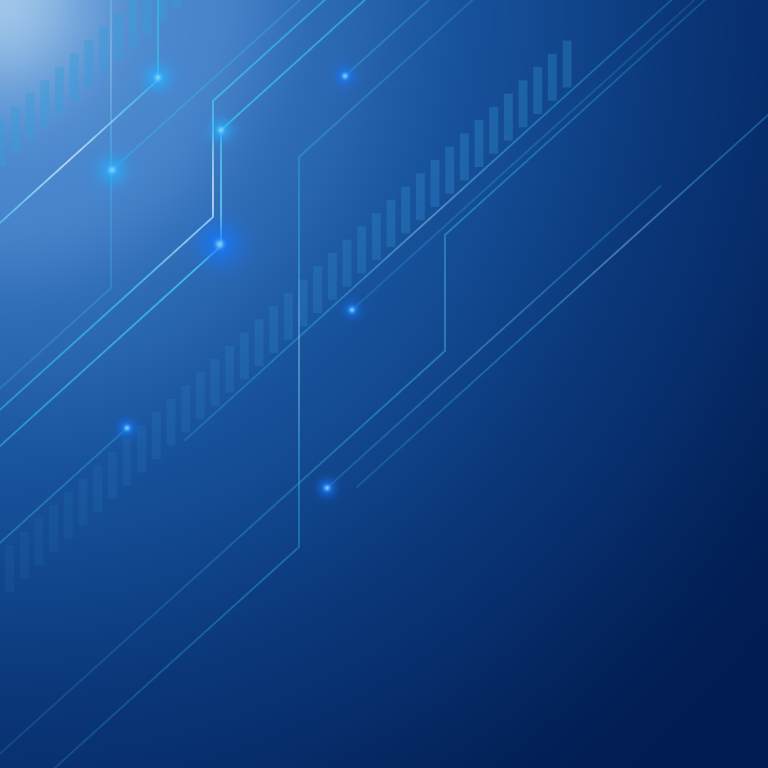
Give the GLSL for this background, as a WebGL 1 fragment shader.

```glsl
precision highp float;
// Blue technology background: diagonal circuit traces, bar bands and glowing nodes.

uniform vec2 u_resolution;

// Background gradient, from the lit upper left corner outwards
const vec3 CORNER_LIGHT = vec3(0.72, 0.84, 0.94);
const vec3 SKY = vec3(0.34, 0.57, 0.83);
const vec3 AZURE = vec3(0.28, 0.52, 0.80);
const vec3 COBALT = vec3(0.18, 0.42, 0.71);
const vec3 ROYAL = vec3(0.09, 0.32, 0.61);
const vec3 NAVY = vec3(0.043, 0.22, 0.48);
const vec3 MIDNIGHT = vec3(0.004, 0.11, 0.32);
const float CORNER_RADIUS = 0.12;

// Traces, bars and nodes
const vec3 CYAN = vec3(0.20, 0.73, 0.92);
const vec3 PALE = vec3(0.78, 0.88, 0.97);
const vec3 BAR_TINT = vec3(0.20, 0.62, 0.86);
const vec3 NODE_BLUE = vec3(0.08, 0.47, 1.0);
const vec3 NODE_CYAN = vec3(0.16, 0.68, 1.0);
const vec3 NODE_CORE = vec3(0.50, 0.87, 1.0);
const float SLOPE = 0.905;
const float LINE_HALF_WIDTH = 0.0012;
const float SHEEN_RADIUS = 0.10;
const float FADE_RADIUS = 0.40;
const float BAR_PITCH = 0.0191;
const vec2 BAR_HALF_SIZE = vec2(0.0058, 0.0305);

float coverage(float dist) {
  float pixel = 1.0 / u_resolution.y;
  return clamp(0.5 - dist / pixel, 0.0, 1.0);
}

float falloff(float dist, float radius) {
  return exp(-dist * dist / (radius * radius));
}

float segmentDistance(vec2 p, vec2 a, vec2 b) {
  vec2 ab = b - a;
  return length(p - a - ab * clamp(dot(p - a, ab) / dot(ab, ab), 0.0, 1.0));
}

// Point on the diagonal through a node, at a given x
vec2 alongDiagonal(vec2 node, float x) {
  return vec2(x, node.y + SLOPE * (x - node.x));
}

vec3 background(vec2 p) {
  vec2 fromCorner = p - vec2(0.0, 1.0);
  float r = length(fromCorner * vec2(1.03, 1.0));
  vec3 color = mix(SKY, AZURE, smoothstep(0.0, 0.28, r));
  color = mix(color, COBALT, smoothstep(0.27, 0.44, r));
  color = mix(color, ROYAL, smoothstep(0.40, 0.65, r));
  color = mix(color, NAVY, smoothstep(0.58, 0.95, r));
  color = mix(color, MIDNIGHT, smoothstep(0.82, 1.35, r));
  return mix(color, CORNER_LIGHT, 0.75 * falloff(r, CORNER_RADIUS));
}

// Band of upright bars stepping along the diagonal; anchor is bar number zero
float barBand(vec2 p, vec2 anchor, float lastBar) {
  float index = min(floor((p.x - anchor.x) / BAR_PITCH + 0.5), lastBar);
  vec2 center = alongDiagonal(anchor, anchor.x + index * BAR_PITCH);
  vec2 outside = abs(p - center) - BAR_HALF_SIZE;
  return coverage(max(outside.x, outside.y));
}

// Line that is palest at its sheen point and fades away from it
vec3 strokeLine(vec3 color, vec2 p, float dist, float alpha, vec2 sheen, float gloss) {
  float away = length(p - sheen);
  vec3 tint = mix(CYAN, PALE, gloss * falloff(away, SHEEN_RADIUS));
  float strength = alpha * mix(0.4, 1.0, falloff(away, FADE_RADIUS));
  return mix(color, tint, strength * coverage(dist - LINE_HALF_WIDTH));
}

// Diagonal, vertical riser, diagonal; riser holds x, lower y and upper y
vec3 trace(vec3 color, vec2 p, vec3 riser, float alpha, vec2 sheen, float gloss) {
  vec2 low = riser.xy;
  vec2 high = riser.xz;
  float dist = segmentDistance(p, low, high);
  dist = min(dist, segmentDistance(p, low, alongDiagonal(low, -0.1)));
  dist = min(dist, segmentDistance(p, high, alongDiagonal(high, 1.1)));
  return strokeLine(color, p, dist, alpha, sheen, gloss);
}

vec3 ray(vec3 color, vec2 p, vec2 node, float endX, float alpha, vec2 sheen, float gloss) {
  float dist = segmentDistance(p, node, alongDiagonal(node, endX));
  return strokeLine(color, p, dist, alpha, sheen, gloss);
}

vec3 glowNode(vec3 color, vec2 p, vec2 center, float radius, vec3 tint) {
  float dist = length(p - center);
  color = mix(color, tint, 0.75 * falloff(dist, radius));
  return mix(color, NODE_CORE, 0.85 * falloff(dist, 0.0025 + 0.1 * radius));
}

void main() {
  vec2 p = gl_FragCoord.xy / u_resolution.y;
  vec3 color = background(p);

  // Bar bands
  color = mix(color, BAR_TINT, 0.42 * barBand(p, vec2(0.001, 0.8135), 20.0));
  float bandAlpha = mix(0.08, 0.29, smoothstep(0.0, 0.7, p.x));
  color = mix(color, BAR_TINT, bandAlpha * barBand(p, vec2(0.7383, 0.9167), 0.0));

  // Faint straight lines
  color = ray(color, p, vec2(0.1458, 0.7786), 0.5, 0.42, vec2(0.15, 0.78), 0.0);
  color = ray(color, p, vec2(0.4492, 0.9010), 0.6, 0.35, vec2(0.45, 0.90), 0.0);
  color = ray(color, p, vec2(0.1654, 0.4427), -0.1, 0.38, vec2(0.0, 0.29), 0.0);
  color = ray(color, p, vec2(0.2410, 0.4270), 0.9, 0.45, vec2(0.56, 0.715), 0.7);
  color = ray(color, p, vec2(0.4583, 0.5964), 0.95, 0.25, vec2(0.65, 0.77), 0.0);
  color = ray(color, p, vec2(0.4258, 0.3646), 0.86, 0.32, vec2(0.64, 0.557), 0.6);
  color = ray(color, p, vec2(0.4648, 0.3659), 1.1, 0.40, vec2(0.81, 0.678), 0.7);

  // Bent traces
  color = trace(color, p, vec3(0.1445, 0.6250, 1.3), 0.42, vec2(0.1445, 0.92), 0.7);
  color = trace(color, p, vec3(0.3893, 0.2878, 0.7956), 0.48, vec2(0.389, 0.53), 0.6);
  color = trace(color, p, vec3(0.5794, 0.5430, 0.6940), 0.45, vec2(0.579, 0.60), 0.2);
  color = trace(color, p, vec3(0.2057, 0.8960, 1.3), 0.90, vec2(0.09, 0.79), 0.9);
  color = trace(color, p, vec3(0.2773, 0.7174, 0.8685), 0.90, vec2(0.265, 0.735), 0.95);
  color = trace(color, p, vec3(0.2878, 0.6797, 0.8307), 0.95, vec2(0.288, 0.72), 0.3);

  // Glowing nodes
  color = glowNode(color, p, vec2(0.2057, 0.8990), 0.017, NODE_CYAN);
  color = glowNode(color, p, vec2(0.1458, 0.7786), 0.018, NODE_CYAN);
  color = glowNode(color, p, vec2(0.2878, 0.8307), 0.014, NODE_CYAN);
  color = glowNode(color, p, vec2(0.2860, 0.6820), 0.027, NODE_BLUE);
  color = glowNode(color, p, vec2(0.4492, 0.9010), 0.012, NODE_BLUE);
  color = glowNode(color, p, vec2(0.4583, 0.5964), 0.010, NODE_BLUE);
  color = glowNode(color, p, vec2(0.1654, 0.4427), 0.011, NODE_BLUE);
  color = glowNode(color, p, vec2(0.4258, 0.3646), 0.011, NODE_BLUE);

  gl_FragColor = vec4(color, 1.0);
}
```
